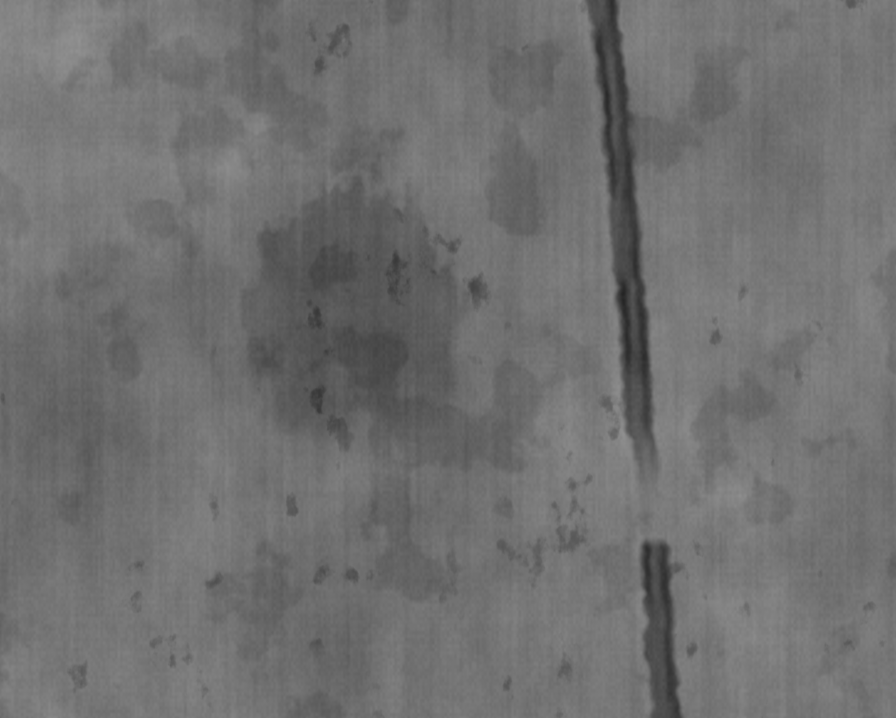
A Shadertoy shader for this texture:

```glsl
// Weathered grey plaster or metal, split by one steep, broken dark crack.
// Layered noise gives cloudy stains, ragged patches, pits and vertical streaks;
// the crack is a distance to a slanted line with two darker strands inside.

const float BASE_GREY = 0.452;
const float CLOUD_CONTRAST = 0.17;
const float STAIN_DEPTH = 0.075;
const float BLOTCH_DEPTH = 0.05;
const float PALE_LIFT = 0.065;
const float PIT_DEPTH = 0.11;
const float STREAK_CONTRAST = 0.026;
const float GRAIN_CONTRAST = 0.030;
const float CRACK_GREY = 0.315;
const float STRAND_GREY = 0.19;
const float CRACK_HALF_WIDTH = 0.021;

float hash(vec2 p) {
    vec3 q = fract(p.xyx * 0.1031);
    q += dot(q, q.yzx + 33.33);
    return fract((q.x + q.y) * q.z);
}

float noise(vec2 p) {
    vec2 cell = floor(p), f = fract(p);
    f = f * f * (3.0 - 2.0 * f);
    float low = mix(hash(cell), hash(cell + vec2(1, 0)), f.x);
    float high = mix(hash(cell + vec2(0, 1)), hash(cell + vec2(1, 1)), f.x);
    return mix(low, high, f.y);
}

float fbm(vec2 p) {
    float sum = 0.0, gain = 0.5;
    for (int i = 0; i < 5; i++) {
        sum += gain * noise(p);
        p = mat2(1.6, 1.2, -1.2, 1.6) * p + 17.3;
        gain *= 0.5;
    }
    return sum / 0.97;
}

// Soft elliptical spot: 1 in the middle, 0 outside
float spot(vec2 p, vec2 center, vec2 radius) {
    vec2 d = (p - center) / radius;
    return exp(-dot(d, d));
}

// Ragged ellipse with a crisp top and a fading underside
float stain(vec2 p, vec2 center, vec2 radius, float softness) {
    vec2 d = (p - center) / radius;
    float ragged = 0.75 * (fbm(p * vec2(15.0, 11.0) + center * 40.0) - 0.5)
                 + 0.14 * (noise(p * vec2(100.0, 45.0)) - 0.5);
    float fade = mix(0.55, softness, smoothstep(-0.6, 0.4, d.y));
    return 1.0 - smoothstep(1.0 - fade, 1.0 + 0.3 * fade, length(d) + ragged);
}

float wallGrey(vec2 p) {
    // Broad clouds and smaller mottling
    float grey = BASE_GREY + CLOUD_CONTRAST * (fbm(p * vec2(5.0, 4.0) + 3.7) - 0.5);
    grey += 0.07 * (fbm(p * vec2(24.0, 17.0) + 9.1) - 0.5);

    // Large dark stains, one distinct and one faint
    grey -= STAIN_DEPTH * stain(p, vec2(0.50, 0.55), vec2(0.18, 0.19), 0.12);
    grey -= 0.55 * STAIN_DEPTH * stain(p, vec2(0.17, 0.49), vec2(0.25, 0.18), 0.3);

    // Pale bloom, strongest at the upper left and beside the crack
    float bloom = spot(p, vec2(0.12, 0.95), vec2(0.13, 0.10))
                + spot(p, vec2(0.0, 0.72), vec2(0.06, 0.11))
                + spot(p, vec2(0.29, 0.79), vec2(0.13, 0.05))
                + spot(p, vec2(1.00, 0.29), vec2(0.07, 0.08))
                + spot(p, vec2(1.05, 0.12), vec2(0.08, 0.08));
    grey += PALE_LIFT * bloom * smoothstep(0.25, 0.7, fbm(p * 13.0 + 5.0));

    // Scattered ragged blotches and small dark pits
    float blotch = fbm(p * vec2(11.0, 10.0) + 51.0);
    grey -= BLOTCH_DEPTH * smoothstep(0.59, 0.69, blotch);
    float pit = fbm(p * vec2(27.0, 20.0) + 83.0);
    float pitZone = smoothstep(0.42, 0.62, noise(p * 5.0 + 31.0));
    grey -= PIT_DEPTH * pitZone * smoothstep(0.68, 0.82, pit);
    return grey;
}

// Fine vertical brushing, faint cross lines and grain
float surfaceTexture(vec2 p) {
    float streak = noise(p * vec2(120.0, 3.0)) + 0.7 * noise(p * vec2(260.0, 9.0) + 7.0) - 0.85;
    float crossLine = noise(p * vec2(8.0, 230.0) + 19.0) - 0.5;
    float grain = noise(p * vec2(290.0, 210.0)) - 0.5;
    return STREAK_CONTRAST * streak + 0.010 * crossLine + GRAIN_CONTRAST * grain;
}

float addCrack(float grey, vec2 p) {
    float wobble = 0.007 * (noise(vec2(p.y * 14.0, 4.0)) - 0.5)
                 + 0.005 * (noise(vec2(p.y * 60.0, 8.0)) - 0.5);
    float x = p.x - (0.930 - 0.088 * p.y + wobble);

    // The crack thins toward a bridged gap in its lower part
    float gap = smoothstep(0.235, 0.255, p.y) * (1.0 - smoothstep(0.28, 0.46, p.y));
    float halfWidth = CRACK_HALF_WIDTH * (1.0 - 0.35 * gap);
    float ragged = 0.006 * (noise(p * vec2(60.0, 80.0)) - 0.5);
    float body = 1.0 - smoothstep(halfWidth - 0.006, halfWidth + 0.004, abs(x) + ragged);
    body *= 1.0 - gap * smoothstep(0.1, 0.6, fbm(p * vec2(40.0, 18.0)) + 0.45 * gap);

    // Two dark strands with varying strength along their length
    float leftStrength = smoothstep(0.25, 0.65, noise(vec2(p.y * 9.0, 27.0)));
    float rightStrength = 0.55 + 0.45 * noise(vec2(p.y * 7.0, 43.0));
    float leftStrand = leftStrength * exp(-pow((x + 0.011) / 0.006, 2.0));
    float rightStrand = rightStrength * exp(-pow((x - 0.011) / 0.007, 2.0));
    float inner = mix(CRACK_GREY, STRAND_GREY, clamp(leftStrand + rightStrand, 0.0, 1.0));
    inner += 0.08 * (noise(p * vec2(130.0, 22.0)) - 0.5);

    // Pale worn lip on the left edge
    grey += 0.03 * exp(-pow((x + halfWidth + 0.007) / 0.006, 2.0));
    return mix(grey, inner, body);
}

void mainImage(out vec4 fragColor, in vec2 fragCoord) {
    vec2 p = fragCoord / iResolution.y;
    float grey = addCrack(wallGrey(p), p) + surfaceTexture(p);
    fragColor = vec4(vec3(clamp(grey, 0.0, 1.0)), 1.0);
}
```
